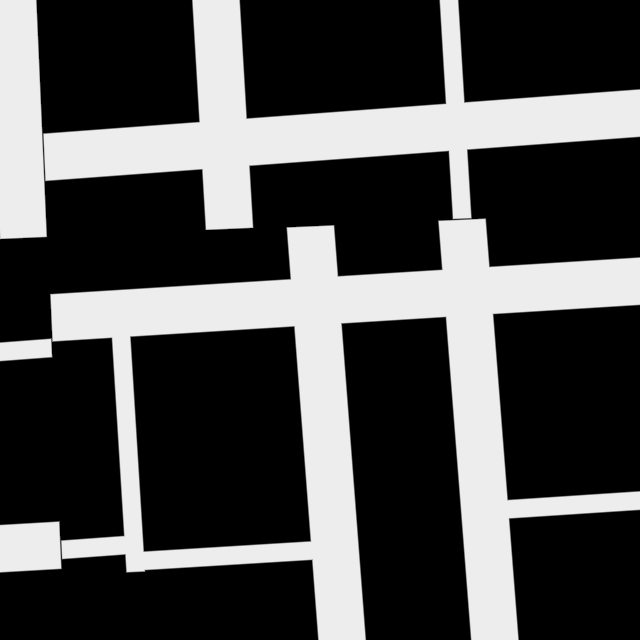
A WebGL 1 fragment shader for this pattern:

```glsl
precision highp float;
uniform vec2 u_resolution;

const vec3 GROUND = vec3(0.0);
const vec3 STREET = vec3(0.928);
const vec2 DISTRICT_CORNER = vec2(0.074, 0.629);
const float FRAME_ANGLE = 0.044;
const float WIDE = 0.037;    // half widths of the streets
const float NARROW = 0.0145;
const float ABSENT = -1.0;

float permute(float n) {
  return mod((34.0 * n + 1.0) * n, 289.0);
}

// Polynomial hash of a district and a salt, from 0 to 1
float hash(vec2 district, float salt) {
  return permute(permute(permute(salt) + district.x) + district.y) / 289.0;
}

float vary(vec2 district, float salt, float low, float high) {
  return mix(low, high, hash(district, salt));
}

float tilt(vec2 district, float salt) {
  return vary(district, salt, 0.01, 0.035);
}

float chooseWidth(float chance, float threshold, float low, float high) {
  return chance > threshold ? high : low;
}

// Signed offsets from the centre line of a slightly tilted street
float acrossVertical(vec2 p, float position, float slope) {
  return p.x - position + slope * p.y;
}

float acrossHorizontal(vec2 p, float position, float slope) {
  return p.y - position - slope * p.x;
}

float band(float offset, float halfWidth) {
  return abs(offset) - halfWidth;
}

float backStreetDepth(vec2 district, float column) {
  return vary(district, 14.0 + column, 0.465, 0.57);
}

// Distance to the streets of one district; side is +1 above its seam, -1 below
float streets(vec2 p, vec2 district, float side) {
  float depth = side * p.y;

  // Main road beside the seam
  float mainDepth = vary(district, 25.0, 0.225, 0.078);
  float mainWidth = chooseWidth(hash(district, 4.0), 0.3, NARROW, WIDE);
  float mainOffset = acrossHorizontal(p, side * mainDepth, tilt(district, 10.0));
  float d = band(mainOffset, mainWidth);

  // Two through roads and an avenue along the border
  float first = acrossVertical(p, vary(district, 5.0, 0.26, 0.44), tilt(district, 22.0));
  float second = acrossVertical(p, vary(district, 8.0, 0.59, 0.685), tilt(district, 39.0));
  float secondWidth = chooseWidth(hash(district, 2.0), 0.3, NARROW, WIDE);
  float avenueWidth = chooseWidth(hash(district, 3.0), 0.5, ABSENT, WIDE);
  d = min(d, min(band(first, WIDE), band(second, secondWidth)));
  d = min(d, band(p.x - 1.0 + WIDE, avenueWidth));

  // Short lane from the main road to a back street
  float laneWidth = chooseWidth(hash(district, 6.0), 0.5, ABSENT, NARROW);
  float lane = acrossVertical(p, vary(district, 9.0, 0.09, 0.115), tilt(district, 7.0));
  float laneEnd = backStreetDepth(district, 1.0) + NARROW;
  float laneSpan = max(depth - laneEnd, -side * mainOffset);
  d = min(d, max(band(lane, laneWidth), laneSpan));

  // Back streets, one per column between the vertical roads
  float laneSide = laneWidth > 0.0 ? step(0.0, lane) : 1.0;
  float column = laneSide + step(0.0, first) + step(0.0, second);
  float chance = hash(district, 8.0 + column);
  float backWidth = chooseWidth(chance, 0.4, ABSENT, chooseWidth(chance, 0.77, NARROW, WIDE));
  float backPosition = side * backStreetDepth(district, column);
  float back = acrossHorizontal(p, backPosition, tilt(district, 30.0 + column));
  return min(d, band(back, backWidth));
}

void main() {
  float pixel = 1.0 / min(u_resolution.x, u_resolution.y);
  vec2 uv = gl_FragCoord.xy * pixel - DISTRICT_CORNER;
  float c = cos(FRAME_ANGLE);
  float s = sin(FRAME_ANGLE);
  vec2 q = vec2(c * uv.x + s * uv.y, c * uv.y - s * uv.x);

  // Unit districts, mirrored in alternate rows about their shared seam
  vec2 district = floor(q) + vec2(0.0, 1.0);
  vec2 local = fract(q);
  float side = mod(district.y, 2.0) < 0.5 ? -1.0 : 1.0;
  vec2 p = vec2(local.x, side < 0.0 ? local.y - 1.0 : local.y);

  // Streets end at the district border
  vec2 border = min(local, 1.0 - local);
  float d = max(streets(p, district, side), 0.5 * pixel - min(border.x, border.y));
  float cover = 1.0 - smoothstep(-pixel, pixel, d);
  gl_FragColor = vec4(mix(GROUND, STREET, cover), 1.0);
}
```
